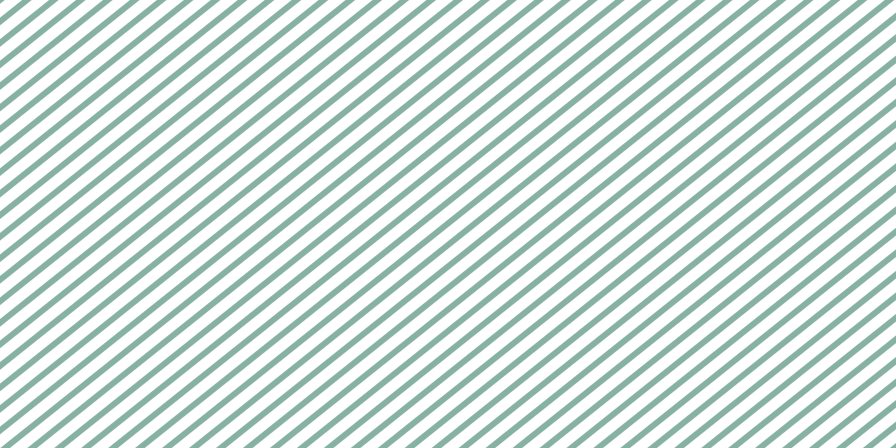
A Shadertoy shader for this pattern:

```glsl
// Thin sage green diagonal stripes, evenly spaced on white.

// Distance to the nearest stripe centre; frequency counts stripes per canvas height.
float stripeDistance(vec2 p, vec2 frequency) {
    float phase = dot(p, frequency);
    return abs(fract(phase + 0.5) - 0.5) / length(frequency);
}

void mainImage(out vec4 fragColor, in vec2 fragCoord) {
    // Height is one unit, measured from the upper left corner downwards
    vec2 p = vec2(fragCoord.x, iResolution.y - fragCoord.y) / iResolution.y;
    float pixel = 1.0 / iResolution.y;

    // Stripes rise to the right and fill about a third of their spacing
    vec2 frequency = vec2(16.62, 20.81);
    float halfWidth = 0.179 / length(frequency);
    float edge = stripeDistance(p, frequency) - halfWidth;
    float stripe = 1.0 - smoothstep(-0.7 * pixel, 0.7 * pixel, edge);

    vec3 white = vec3(1.0);
    vec3 sage = vec3(0.53, 0.70, 0.64);
    fragColor = vec4(mix(white, sage, stripe), 1.0);
}
```
